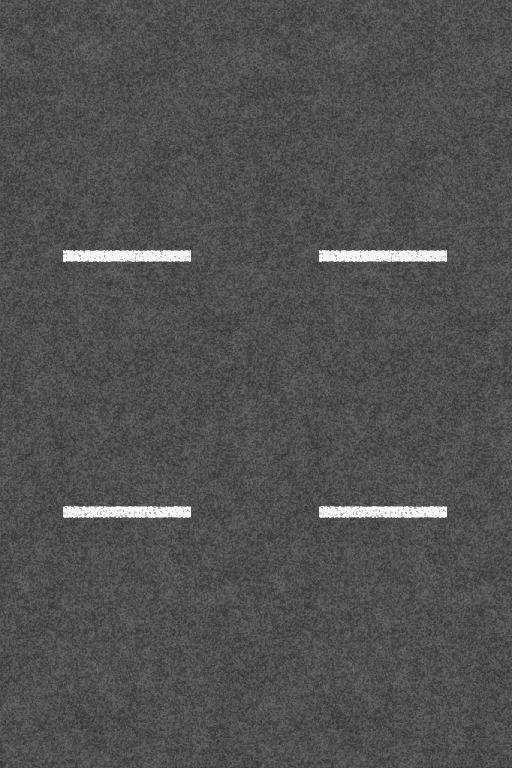
Reproduce this texture procedurally as a Shadertoy shader.

```glsl
const float TILES_ACROSS = 2.0;
const vec3 ASPHALT = vec3(0.310);
const vec3 PAINT = vec3(0.965, 0.957, 0.962);

// Dash geometry, in tile widths
const float DASH_CENTER_X = 0.496;
const vec2 DASH_HALF_SIZE = vec2(0.250, 0.0215);
const float FIRST_DASH_ROW = 1.0;
const float LAST_DASH_ROW = 2.0;

// Cells per tile and contrast of each asphalt layer
const float GRAIN_CELLS = 171.0;
const float MOTTLE_CELLS = 44.0;
const float STAIN_CELLS = 13.0;
const float GRAIN_CONTRAST = 0.145;
const float MOTTLE_CONTRAST = 0.040;
const float STAIN_CONTRAST = 0.028;
const float STONE_SHARPNESS = 10.0;

// Paint wear
const float WEAR_STRENGTH = 0.45;
const float EDGE_ROUGHNESS = 0.003;

vec3 hash3(vec2 cell, float seed) {
    vec3 q = fract(vec3(cell.xyx + seed) * vec3(0.1031, 0.1030, 0.0973));
    q += dot(q, q.yxz + 33.33);
    return fract((q.xxy + q.yzz) * q.zyx);
}

// Soft cellular noise: blended shades of nearby stones, wrapping across the tile
float stones(vec2 p, float cells) {
    vec2 g = p * cells;
    vec2 base = floor(g);
    float shade = 0.0;
    float total = 0.0;
    for (int y = -1; y <= 1; y++) {
        for (int x = -1; x <= 1; x++) {
            vec2 cell = base + vec2(x, y);
            vec3 rnd = hash3(vec2(mod(cell.x, cells), cell.y), cells);
            vec2 offset = cell + rnd.xy - g;
            float weight = exp(-STONE_SHARPNESS * dot(offset, offset));
            shade += weight * rnd.z;
            total += weight;
        }
    }
    return shade / total;
}

float softSpot(vec2 p, vec2 center, vec2 radius) {
    vec2 d = (p - center) / radius;
    return exp(-dot(d, d));
}

float boxDistance(vec2 p, vec2 halfSize) {
    vec2 d = abs(p) - halfSize;
    return length(max(d, 0.0)) + min(max(d.x, d.y), 0.0);
}

void mainImage(out vec4 fragColor, in vec2 fragCoord) {
    float pixel = TILES_ACROSS / iResolution.x;
    vec2 p = fragCoord * pixel;
    p.x = fract(p.x);

    // Asphalt: fine grain, mottling and broad stains
    float grain = stones(p, GRAIN_CELLS);
    float mottle = stones(p, MOTTLE_CELLS);
    float stain = stones(p, STAIN_CELLS);
    float tone = GRAIN_CONTRAST * (grain - 0.5)
               + MOTTLE_CONTRAST * (mottle - 0.5)
               + STAIN_CONTRAST * (stain - 0.5);

    // Faded and darkened patches of the road
    tone += 0.035 * softSpot(p, vec2(0.35, 2.81), vec2(0.07, 0.06));
    tone += 0.020 * softSpot(p, vec2(0.84, 2.77), vec2(0.05, 0.04));
    tone -= 0.018 * softSpot(p, vec2(0.48, 0.20), vec2(0.22, 0.05));
    vec3 color = ASPHALT + tone;

    // Lane dashes with slightly rough edges
    float row = clamp(round(p.y), FIRST_DASH_ROW, LAST_DASH_ROW);
    float dist = boxDistance(p - vec2(DASH_CENTER_X, row), DASH_HALF_SIZE);
    dist += EDGE_ROUGHNESS * (grain - 0.5);
    float coverage = 1.0 - smoothstep(-0.5, 0.5, dist / pixel);

    // Specks where the paint has worn thin
    float wear = smoothstep(0.70, 0.95, grain) * mix(0.4, 1.4, mottle);
    color = mix(color, PAINT, coverage * (1.0 - WEAR_STRENGTH * wear));

    fragColor = vec4(color, 1.0);
}
```
